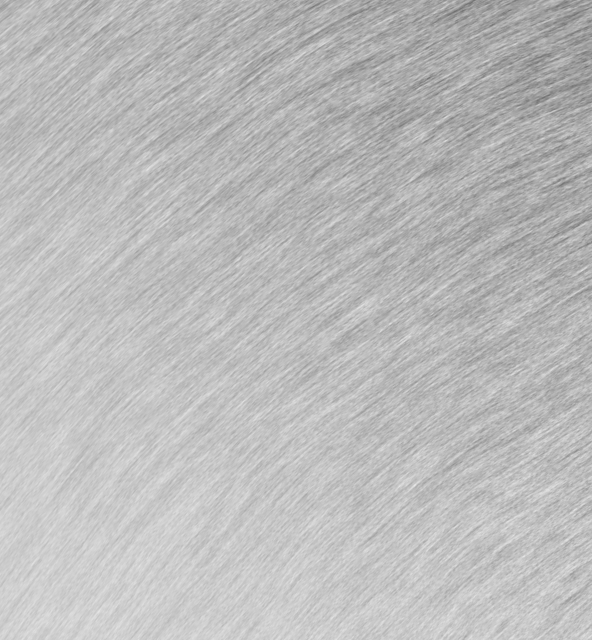
Write a Shadertoy shader that draws this texture.

```glsl
// Pale grey brushed fur: fine tapered hairs sweeping along wide arcs, darker at the upper right.
#define SWEEP_CENTER vec2(1.9, -1.3)
#define SWEEP_RADIUS 2.3
#define HAIR_TILT 0.07
#define WAVE 0.003
#define GRAIN_AMOUNT 0.048
#define FINE_AMOUNT 0.054
#define STRAND_AMOUNT 0.031
#define TUFT_AMOUNT 0.012
#define PATCH_AMOUNT 0.008

vec4 hash4(vec2 p) {
    vec4 q = fract(p.xyxy * vec4(0.1031, 0.1030, 0.0973, 0.1099));
    q += dot(q, q.wzxy + 33.33);
    return fract((q.xxyz + q.yzzw) * q.zywx);
}

// Cellular layer: each cell holds one tapered, slightly tilted hair
float hairs(vec2 p, float width, float len, float seed) {
    vec2 g = p / vec2(width, len) + seed * 17.3;
    vec2 id = floor(g);
    float shade = 0.0;
    for (int j = -1; j <= 1; j++)
    for (int i = -1; i <= 1; i++) {
        vec2 cell = id + vec2(i, j);
        vec4 h = hash4(cell + seed * 41.0);
        vec2 d = g - cell - 0.2 - 0.6 * h.xy;
        d.x += (h.z - 0.5) * HAIR_TILT * len / width * d.y;
        float body = 1.0 - smoothstep(0.1, 0.75, abs(d.x));
        float taper = 1.0 - smoothstep(0.2, 1.0, abs(d.y));
        shade += (2.0 * h.w - 1.05) * body * taper;
    }
    return shade;
}

void mainImage(out vec4 fragColor, in vec2 fragCoord) {
    vec2 uv = fragCoord / iResolution.xy;
    vec2 p = fragCoord / iResolution.y;

    // Across and along coordinates of the curved sweep
    vec2 arm = p - SWEEP_CENTER;
    vec2 q = vec2(length(arm), SWEEP_RADIUS * atan(arm.y, -arm.x));
    q.x += WAVE * (sin(q.y * 9.0 + q.x * 6.0) + 0.5 * sin(q.y * 19.0 - q.x * 15.0));

    // Broad light falloff
    float light = mix(mix(0.825, 0.78, uv.x), mix(0.735, 0.63, uv.x), uv.y);

    // Hair layers from fine grain to soft patches
    float fur = GRAIN_AMOUNT * hairs(q, 0.0023, 0.0045, 1.0)
              + FINE_AMOUNT * hairs(q, 0.0032, 0.034, 2.0)
              + STRAND_AMOUNT * hairs(q, 0.0056, 0.058, 3.0)
              + TUFT_AMOUNT * hairs(q, 0.015, 0.100, 4.0)
              + PATCH_AMOUNT * hairs(q, 0.060, 0.200, 5.0);

    // Relief grows towards the darker corner
    float relief = mix(0.55, 1.4, smoothstep(0.1, 1.9, uv.x + uv.y));
    fragColor = vec4(vec3(clamp(light + fur * relief, 0.0, 1.0)), 1.0);
}
```
